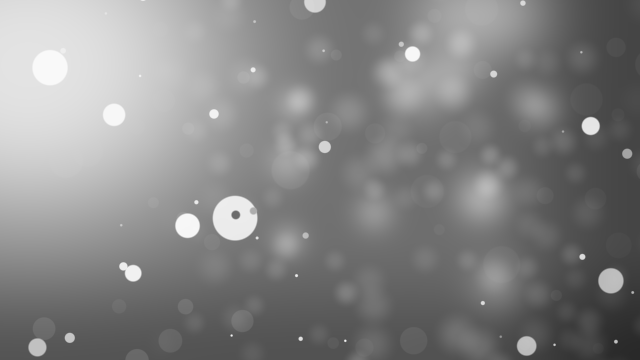
Reproduce this background procedurally as a WebGL 2 fragment shader.

```glsl
#version 300 es
precision highp float;

uniform vec2 u_resolution;
out vec4 fragColor;

const float BASE_SHADE = 0.43;
const float EDGE_SHADE = 0.27;
const float FLOOR_DIM = 0.11;
const float LIGHT_SHADE = 0.89;
const vec2 LIGHT_POS = vec2(0.08, 0.82);
const vec2 LIGHT_SIZE = vec2(0.60, 0.49);
const float LIGHT_FALLOFF = 1.35;
const float DISC_SHADE = 0.98;
const float HAZE_SHADE = 0.82;
const float BLOB_STRENGTH = 0.13;
const float VEIL_STRENGTH = 0.13;

// Main soft glows: centre, radius, strength
const vec4 GLOWS[11] = vec4[11](
    vec4(1.26, 0.95, 0.14, 0.22), vec4(1.42, 0.96, 0.13, 0.18),
    vec4(1.16, 0.76, 0.09, 0.22), vec4(1.27, 0.79, 0.07, 0.13),
    vec4(1.34, 0.45, 0.075, 0.28), vec4(0.82, 0.71, 0.05, 0.20),
    vec4(0.80, 0.55, 0.06, 0.18), vec4(1.04, 0.41, 0.06, 0.18),
    vec4(1.50, 0.70, 0.06, 0.20), vec4(1.38, 0.21, 0.08, 0.16),
    vec4(0.80, 0.33, 0.05, 0.18));

// Main sharp discs: centre, radius, opacity
const vec4 DISCS[11] = vec4[11](
    vec4(0.653, 0.394, 0.062, 0.88), vec4(0.139, 0.812, 0.049, 0.95),
    vec4(0.317, 0.681, 0.031, 0.92), vec4(0.521, 0.373, 0.034, 0.97),
    vec4(1.697, 0.220, 0.035, 0.65), vec4(1.463, 0.039, 0.027, 0.65),
    vec4(1.641, 0.650, 0.025, 0.88), vec4(1.146, 0.850, 0.021, 0.97),
    vec4(0.104, 0.035, 0.025, 0.65), vec4(0.875, 0.995, 0.030, 0.70),
    vec4(0.370, 0.241, 0.023, 0.93));

const vec3 HOLE = vec3(0.655, 0.403, 0.012);
const vec3 NOTCH = vec3(0.704, 0.414, 0.010);

float hash(vec2 p) {
    return fract(sin(dot(p, vec2(127.1, 311.7))) * 43758.5453);
}

float disc(vec2 p, vec2 centre, float radius, float edge) {
    return 1.0 - smoothstep(radius - edge, radius + edge, length(p - centre));
}

// Sum of random discs, at most one for each grid cell
float scatter(vec2 p, float cell, float density, vec2 radii, float blur, float seed) {
    vec2 home = floor(p / cell);
    float sum = 0.0;
    for (int j = -1; j <= 1; j++) {
        for (int i = -1; i <= 1; i++) {
            vec2 id = home + vec2(i, j);
            vec2 key = id + seed;
            vec2 centre = (id + vec2(hash(key), hash(key + 17.3))) * cell;
            float size = hash(key + 41.9);
            float radius = mix(radii.x, radii.y, size * size);
            float present = step(hash(key + 73.1), density);
            float opacity = mix(0.4, 1.0, hash(key + 97.7));
            float edge = max(blur * radius, 0.8 / u_resolution.y);
            sum += present * opacity * disc(p, centre, radius, edge);
        }
    }
    return sum;
}

float backdrop(vec2 p) {
    float shade = mix(BASE_SHADE, EDGE_SHADE, smoothstep(1.25, 1.78, p.x));
    shade -= FLOOR_DIM * (1.0 - smoothstep(0.0, 0.35, p.y));
    vec2 q = (p - LIGHT_POS) / LIGHT_SIZE;
    float light = exp(-pow(dot(q, q), LIGHT_FALLOFF));
    return mix(shade, LIGHT_SHADE, light);
}

void main() {
    vec2 p = gl_FragCoord.xy / u_resolution.y;
    float edge = 1.0 / u_resolution.y;
    float shade = backdrop(p);

    // Out of focus haze
    float haze = 0.0;
    for (int i = 0; i < GLOWS.length(); i++) {
        vec2 d = (p - GLOWS[i].xy) / GLOWS[i].z;
        haze += GLOWS[i].w * exp(-dot(d, d));
    }
    float region = smoothstep(0.35, 0.75, p.x) * (1.0 - 0.6 * smoothstep(1.4, 1.78, p.x));
    haze += BLOB_STRENGTH * region * scatter(p, 0.10, 0.65, vec2(0.022, 0.042), 0.85, 3.0);
    shade += haze * max(1.0 - shade, 0.0) * 1.5;

    // Faint veils, denser toward the light
    float veils = scatter(p, 0.14, 0.55, vec2(0.015, 0.055), 0.06, 11.0);
    float veilMix = VEIL_STRENGTH * veils * mix(1.3, 0.6, smoothstep(0.6, 1.4, p.x));
    shade = mix(shade, max(shade, HAZE_SHADE), min(veilMix, 0.5));

    // Small bright specks
    float specks = scatter(p, 0.15, 0.42, vec2(0.003, 0.017), 0.1, 29.0);
    shade = mix(shade, DISC_SHADE, min(specks, 1.0));

    // Sharp discs, with two dark spots on the largest
    for (int i = 0; i < DISCS.length(); i++) {
        float cover = disc(p, DISCS[i].xy, DISCS[i].z, edge);
        shade = mix(shade, DISC_SHADE, cover * DISCS[i].w);
    }
    shade = mix(shade, 0.42, disc(p, HOLE.xy, HOLE.z, edge));
    shade = mix(shade, 0.68, disc(p, NOTCH.xy, NOTCH.z, edge));

    fragColor = vec4(vec3(clamp(shade, 0.0, 1.0)), 1.0);
}
```
